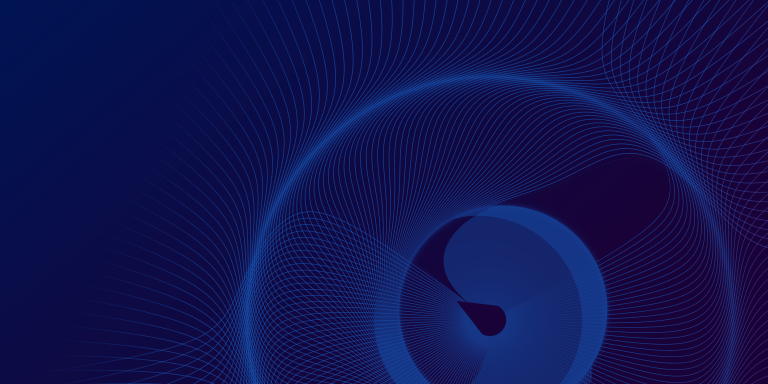
Write a Shadertoy shader that draws this background.

```glsl
// Two counter-twisting families of fine lines woven round a spiral core on deep indigo.
#define LINE_COUNT 180.0
#define LINE_WIDTH 0.0017
#define CENTER vec2(1.276, 0.167)
#define RING_RADIUS 0.633
#define RING_TWIST 0.25
#define RING_SOFTNESS 0.04
#define CORE_RADIUS 0.271
#define CORE_TWIST 0.6
#define CORE_SOFTNESS 0.07

const float PI = 3.14159265;
const float TAU = 6.2831853;
const vec3 NIGHT_BLUE = vec3(0.0, 0.078, 0.33);
const vec3 PLUM = vec3(0.095, 0.008, 0.215);
const vec3 LINE_BLUE = vec3(0.09, 0.34, 0.72);
const vec3 LINE_VIOLET = vec3(0.34, 0.19, 0.52);
const vec3 CORE_BLUE = vec3(0.08, 0.17, 0.46);
const vec3 RIM_BLUE = vec3(0.08, 0.27, 0.62);

// Twist angle (x) and its radial slope (y) across a soft fold.
vec2 fold(float r, float radius, float softness) {
    float t = (r - radius) / softness;
    return vec2(atan(t), 1.0 / (softness * (1.0 + t * t)));
}

// Coverage of evenly spaced lines; falls back to mean density when they crowd.
float lineCoverage(float phase, float slope, float px) {
    float spacing = TAU / (LINE_COUNT * slope);
    float cell = fract(phase * LINE_COUNT / TAU + 0.5) - 0.5;
    float dist = abs(cell) * spacing;
    float peak = min(1.0, LINE_WIDTH / px);
    float crisp = clamp((0.5 * (LINE_WIDTH + px) - dist) / px, 0.0, peak);
    float mean = min(LINE_WIDTH / spacing, 0.75);
    return mix(mean, crisp, smoothstep(1.0, 2.2, spacing / px));
}

// Soft-edged selection of an interval of phase.
float span(float phase, float first, float last, float blur) {
    return smoothstep(first, first + blur, phase)
         * (1.0 - smoothstep(last - blur, last, phase));
}

float disc(float dist, float px) {
    return 1.0 - smoothstep(-0.75 * px, 0.75 * px, dist);
}

// Distance to a teardrop: a disc tapering to a point at tip.
float teardrop(vec2 p, vec2 tip, float radius) {
    float h = clamp(dot(p, tip) / dot(tip, tip), 0.0, 1.0);
    return length(p - tip * h) - radius * (1.0 - 0.95 * h);
}

void mainImage(out vec4 fragColor, in vec2 fragCoord) {
    float px = 1.0 / iResolution.y;
    vec2 uv = fragCoord * px;
    vec2 p = uv - CENTER;
    float r = max(length(p), 0.001);
    float angle = atan(p.y, p.x);

    // Phases of both families and their gradient lengths
    vec2 ring = RING_TWIST * fold(r, RING_RADIUS, RING_SOFTNESS);
    vec2 core = CORE_TWIST * fold(r, CORE_RADIUS, CORE_SOFTNESS);
    float phaseA = mod(angle + ring.x + core.x - CORE_TWIST * PI * 0.5 - 0.44, TAU);
    float phaseB = mod(angle - ring.x - 2.85, TAU);
    float slopeA = length(vec2(1.0 / r, ring.y + core.y));
    float slopeB = length(vec2(1.0 / r, ring.y));

    // Two offset discs form the core and its crescents
    float coreDist = length(uv - vec2(1.310, 0.193)) - CORE_RADIUS;
    float shiftDist = length(uv - vec2(1.245, 0.167)) - CORE_RADIUS;
    float inCore = disc(coreDist, px);
    float inShift = disc(shiftDist, px);

    // Backdrop gradient from the upper left
    float shade = clamp(0.42 * uv.x + 0.5 * (1.0 - uv.y), 0.0, 1.0);
    vec3 color = mix(NIGHT_BLUE, PLUM, shade);

    // Line families, fading towards the upper left
    float fade = smoothstep(0.0, 0.5, uv.x - 0.03 - 0.45 * uv.y);
    float linesA = lineCoverage(phaseA, slopeA, px) * span(phaseA, 0.0, 4.3, slopeA * px);
    float linesB = lineCoverage(phaseB, slopeB, px) * span(phaseB, 0.0, 4.3, slopeB * px);
    vec3 lineColor = mix(LINE_BLUE, LINE_VIOLET, smoothstep(1.6, 2.1, uv.x - 0.2 * uv.y));
    color = mix(color, lineColor, 0.75 * fade * linesA * (1.0 - inCore));
    color = mix(color, lineColor, 0.7 * fade * linesB);

    // Bright ring where the lines bunch, dimmer on the right
    float ringGlow = exp(-abs(r - RING_RADIUS) / 0.011);
    float ringLight = mix(0.55, 0.3, smoothstep(0.1, 0.6, p.x));
    color = mix(color, LINE_BLUE, ringLight * ringGlow);

    // Lit leaf of the core and the crescents beside it
    float leaf = span(phaseA, 2.09, TAU, slopeA * px) * inCore;
    color = mix(color, CORE_BLUE, 0.8 * leaf);
    color = mix(color, RIM_BLUE, 0.55 * inCore * (1.0 - inShift));
    float lowLeft = smoothstep(0.12, -0.1, p.y);
    color = mix(color, RIM_BLUE, 0.6 * inShift * (1.0 - inCore) * lowLeft);
    float rim = exp(-abs(coreDist) / 0.005);
    color = mix(color, RIM_BLUE, 0.5 * rim);

    // Halo around the eye, then the dark eye itself
    float lit = max(leaf, span(phaseB, 0.0, 4.3, slopeB * px));
    color = mix(color, RIM_BLUE, 0.55 * lit * inCore * exp(-r / 0.09));
    float eye = teardrop(p, vec2(-0.083, 0.047), 0.042);
    color = mix(color, PLUM, disc(eye, px));

    fragColor = vec4(color, 1.0);
}
```
